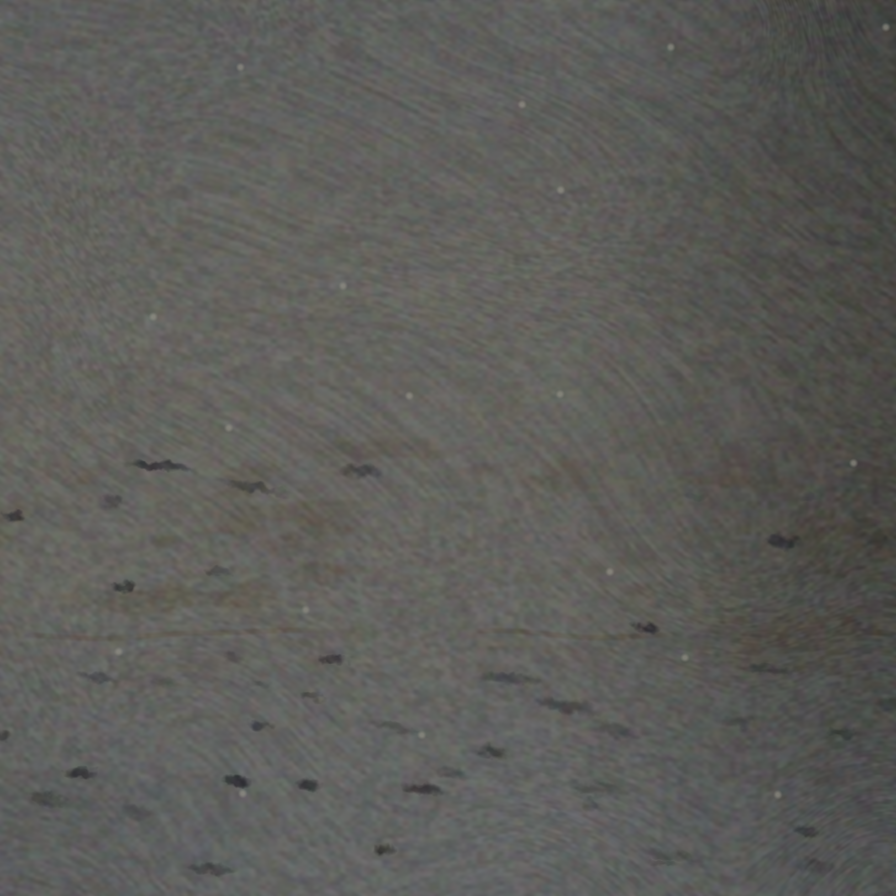
Write a three.js fragment shader that draws this texture.

```glsl
// Draws a dim, worn grey stone surface with fine slanted grain and dark flat flecks.
varying vec2 vUv;

#define STONE_COLOR vec3(0.397, 0.394, 0.376)
#define COOL_TINT vec3(-0.012, -0.003, 0.012)
#define STAIN_COLOR vec3(0.355, 0.325, 0.285)
#define FLECK_COLOR vec3(0.195, 0.198, 0.205)
#define SPECK_COLOR vec3(0.58, 0.57, 0.53)
#define GRAIN_CONTRAST 0.105
#define CHROMA_CONTRAST 0.035
#define SHADE_DEPTH 0.115
#define FLECK_CELL vec2(0.11, 0.04)
#define FLECK_DENSITY 0.46
#define SPECK_CELL 0.1
#define SPECK_DENSITY 0.14

// Sineless hashes
float hash(vec2 p) {
  vec3 q = fract(vec3(p.xyx) * 0.1031);
  q += dot(q, q.yzx + 33.33);
  return fract((q.x + q.y) * q.z);
}

vec2 hash2(vec2 p) {
  return vec2(hash(p + 17.3), hash(p + 71.9));
}

float valueNoise(vec2 p) {
  vec2 cell = floor(p);
  vec2 f = fract(p);
  f = f * f * (3.0 - 2.0 * f);
  float low = mix(hash(cell), hash(cell + vec2(1.0, 0.0)), f.x);
  float high = mix(hash(cell + vec2(0.0, 1.0)), hash(cell + 1.0), f.x);
  return mix(low, high, f.y);
}

float fbm(vec2 p) {
  float sum = 0.0;
  float weight = 0.5;
  for (int i = 0; i < 3; i++) {
    sum += weight * valueNoise(p);
    p = p * 2.03 + 19.7;
    weight *= 0.5;
  }
  return sum / 0.875;
}

vec2 rotate(vec2 p, float angle) {
  float c = cos(angle);
  float s = sin(angle);
  return vec2(c * p.x - s * p.y, s * p.x + c * p.y);
}

// Fine short streaks leaning down to the right, centred on zero
float grain(vec2 uv) {
  float bend = 0.45 + 0.5 * (valueNoise(uv * 5.0) - 0.5);
  vec2 p = rotate(uv, bend);
  float streaks = valueNoise(p * vec2(85.0, 190.0)) - 0.5;
  float grit = valueNoise(uv * vec2(170.0, 210.0) + 43.0) - 0.5;
  float mottle = fbm(uv * vec2(24.0, 45.0)) - 0.5;
  return 0.5 * streaks + 0.35 * grit + 0.25 * mottle;
}

// Ragged flat flecks, denser toward the bottom
float flecks(vec2 uv) {
  vec2 ragged = vec2(fbm(uv * 75.0), fbm(uv * 90.0 + 31.0)) - 0.5;
  vec2 p = uv + ragged * vec2(0.022, 0.011);
  vec2 home = floor(p / FLECK_CELL);
  float cover = 0.0;
  for (int j = -1; j <= 1; j++) {
    for (int i = -1; i <= 1; i++) {
      vec2 cell = home + vec2(float(i), float(j));
      vec2 center = (cell + hash2(cell)) * FLECK_CELL;
      float density = mix(0.17, FLECK_DENSITY, 1.0 - smoothstep(0.28, 0.4, center.y));
      density *= 1.0 - 0.95 * smoothstep(0.46, 0.58, center.y);
      float size = hash(cell + 5.1);
      vec2 radius = vec2(mix(0.012, 0.042, size * size), mix(0.005, 0.0085, hash(cell + 9.4)));
      vec2 d = rotate(p - center, 0.22 * hash(cell + 3.7)) / radius;
      float body = 1.0 - smoothstep(0.35, 1.25, length(d));
      float strength = mix(0.2, 0.9, hash(cell + 13.6));
      cover = max(cover, body * strength * step(hash(cell + 2.2), density));
    }
  }
  return cover;
}

// Rare pale mineral points, kept inside their cells
float specks(vec2 uv) {
  vec2 cell = floor(uv / SPECK_CELL);
  vec2 center = (cell + 0.1 + 0.8 * hash2(cell + 50.0)) * SPECK_CELL;
  float dotMask = 1.0 - smoothstep(0.001, 0.006, length(uv - center));
  return dotMask * step(hash(cell + 88.0), SPECK_DENSITY);
}

void main() {
  vec2 uv = vUv;

  // Broad light: dim right side, cooler bottom and top
  float rightShade = smoothstep(0.58, 1.04, uv.x + 0.08 * (fbm(uv * 3.0) - 0.5));
  rightShade *= mix(0.62, 1.0, smoothstep(0.0, 0.35, uv.y));
  float topShade = 0.018 * smoothstep(0.6, 1.0, uv.y);
  float cornerShade = 0.03 * (1.0 - smoothstep(0.0, 0.35, length(uv)));
  vec3 color = STONE_COLOR - SHADE_DEPTH * rightShade - topShade - cornerShade;
  float cool = 1.0 - smoothstep(0.05, 0.4, uv.y) + 0.6 * smoothstep(0.65, 1.0, uv.y);
  color += COOL_TINT * cool;

  // Brown stains and one thin broken seam
  float band = smoothstep(0.2, 0.32, uv.y) * (1.0 - smoothstep(0.45, 0.6, uv.y));
  float stain = smoothstep(0.55, 0.78, fbm(uv * vec2(11.0, 30.0) + 7.0)) * band;
  float seamY = 0.292 + 0.012 * (valueNoise(vec2(uv.x * 9.0, 4.0)) - 0.5);
  float seam = 1.0 - smoothstep(0.001, 0.005, abs(uv.y - seamY));
  seam *= smoothstep(0.3, 0.65, valueNoise(vec2(uv.x * 14.0, 8.0)));
  color = mix(color, STAIN_COLOR * (1.0 - 0.25 * rightShade), 0.5 * max(stain, seam));

  // Flecks, grain, faint colour noise and specks
  color = mix(color, FLECK_COLOR, flecks(uv));
  color += GRAIN_CONTRAST * grain(uv);
  vec2 chromaUv = uv * vec2(95.0, 110.0);
  vec3 chroma = vec3(valueNoise(chromaUv), valueNoise(chromaUv + 37.0), valueNoise(chromaUv + 83.0));
  color += CHROMA_CONTRAST * (chroma - dot(chroma, vec3(1.0 / 3.0)));
  color = mix(color, SPECK_COLOR, 0.65 * specks(uv));

  gl_FragColor = vec4(color, 1.0);
}
```
